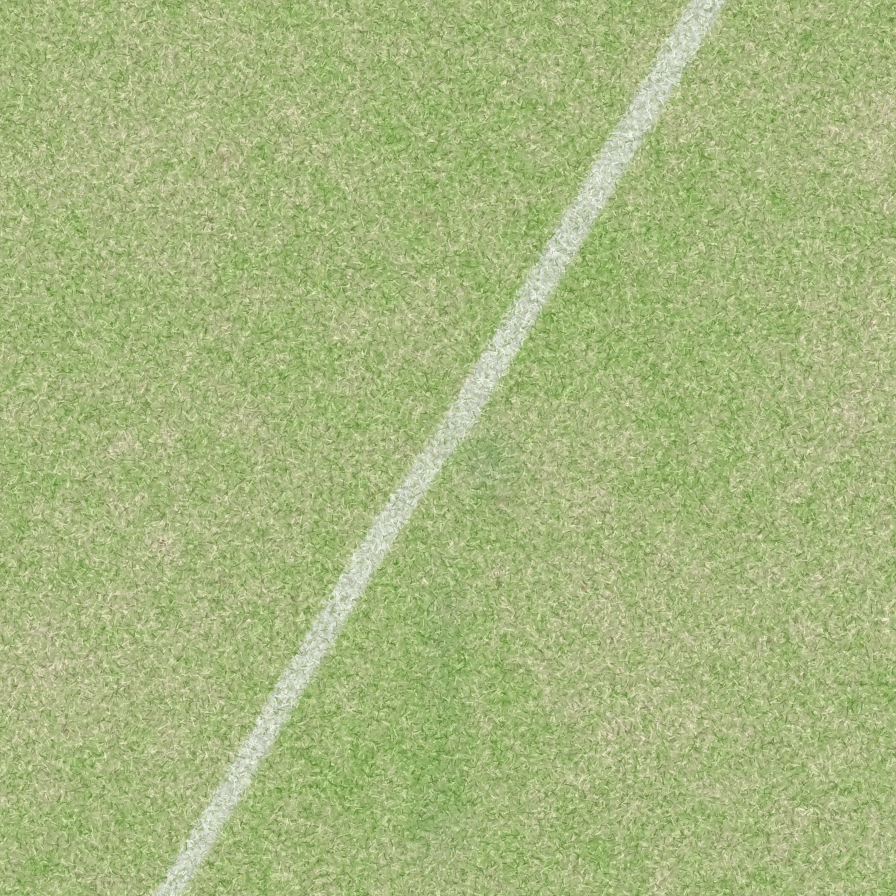
Give the GLSL for this texture, as a Shadertoy shader.

```glsl
// Worn, sunlit lawn crossed by a diagonal chalk line.
#define BLADE_CELLS 98.0
#define BLADE_LAYERS 6
#define BLADE_LENGTH 0.60
#define BLADE_WIDTH 0.085
#define BLADE_CONTRAST 0.47
#define GRAIN 0.15
#define DRY_BASE 0.46
#define GREEN vec3(0.570, 0.698, 0.400)
#define STRAW vec3(0.735, 0.735, 0.585)
#define SOIL vec3(0.510, 0.430, 0.310)
#define CHALK vec3(0.825, 0.845, 0.790)

vec3 hash3(vec2 p) {
    vec3 q = fract(p.xyx * vec3(0.1031, 0.1030, 0.0973));
    q += dot(q, q.yxz + 33.33);
    return fract((q.xxy + q.yzz) * q.zyx);
}

float gradientNoise(vec2 p) {
    vec2 i = floor(p), f = p - i;
    vec2 u = f * f * f * (f * (f * 6.0 - 15.0) + 10.0);
    vec2 e = vec2(0.0, 1.0);
    float a = dot(hash3(i).xy * 2.0 - 1.0, f);
    float b = dot(hash3(i + e.yx).xy * 2.0 - 1.0, f - e.yx);
    float c = dot(hash3(i + e.xy).xy * 2.0 - 1.0, f - e.xy);
    float d = dot(hash3(i + e.yy).xy * 2.0 - 1.0, f - e.yy);
    return mix(mix(a, b, u.x), mix(c, d, u.x), u.y);
}

float fbm(vec2 p) {
    float sum = 0.0, amp = 1.0;
    for (int i = 0; i < 4; i++) {
        sum += amp * gradientNoise(p);
        p = mat2(1.6, 1.2, -1.2, 1.6) * p + 17.3;
        amp *= 0.6;
    }
    return sum;
}

// Soft round spot
float spot(vec2 p, vec2 center, vec2 radius) {
    vec2 d = (p - center) / radius;
    return exp(-dot(d, d));
}

// Coverage of the slightly bent line, wider towards the top
float chalkLine(vec2 p, float softness) {
    float center = 0.187 + 0.592 * p.y + 0.012 * smoothstep(0.40, 0.54, p.y);
    float halfWidth = mix(0.0135, 0.0175, p.y);
    float d = abs(p.x - center) * 0.857 - halfWidth;
    return 1.0 - smoothstep(-softness, softness, d);
}

// Large worn and lush areas: x, y, radius, signed dryness
float wear(vec2 p) {
    vec4 areas[11] = vec4[11](
        vec4(0.17, 0.84, 0.11, 0.22), vec4(0.04, 0.27, 0.11, 0.24),
        vec4(0.17, 0.38, 0.09, 0.18), vec4(0.74, 0.23, 0.13, 0.28),
        vec4(0.98, 0.86, 0.07, 0.28), vec4(0.98, 0.57, 0.08, 0.24),
        vec4(0.64, 0.49, 0.07, 0.24), vec4(0.765, 0.865, 0.028, 0.40),
        vec4(0.47, 0.18, 0.12, -0.36), vec4(0.67, 0.65, 0.13, -0.24),
        vec4(0.50, 0.87, 0.10, -0.14));
    float sum = 0.0;
    for (int i = 0; i < 11; i++)
        sum += areas[i].w * spot(p, areas[i].xy, vec2(areas[i].z));
    return sum;
}

void mainImage(out vec4 fragColor, in vec2 fragCoord) {
    vec2 p = fragCoord / iResolution.xy;
    float pixel = 1.0 / iResolution.y;

    // Turf tint
    float dry = DRY_BASE + wear(p) + 0.26 * fbm(p * 7.0) + 0.55 * fbm(p * 29.0 + 9.0);
    dry = clamp(dry, 0.0, 1.1);
    vec3 turf = mix(GREEN, STRAW, dry);
    float grain = fbm(p * 150.0);
    turf += GRAIN * grain * vec3(1.0, 0.85, 1.05);

    // Bare soil flecks, mostly in dry turf
    float fleck = smoothstep(0.48, 0.85, fbm(p * 62.0 + 31.0) + 0.35 * (dry - 0.5));
    fleck += 0.6 * spot(p, vec2(0.252, 0.823), vec2(0.012, 0.007));
    fleck += 0.5 * spot(p, vec2(0.470, 0.760), vec2(0.016, 0.006));
    fleck += 0.5 * spot(p, vec2(0.562, 0.440), vec2(0.018, 0.006));
    fleck *= 0.7 + 0.9 * grain;
    turf = mix(turf, SOIL, clamp(fleck, 0.0, 1.0) * 0.65);

    // Cool shade beside the bend and down the lush strip
    float shade = 0.75 * spot(p, vec2(0.545, 0.487), vec2(0.030, 0.040))
                + 0.35 * spot(p, vec2(0.495, 0.280), vec2(0.025, 0.110))
                + 0.40 * spot(p, vec2(0.490, 0.080), vec2(0.035, 0.060));
    turf = mix(turf, vec3(0.51, 0.63, 0.44), shade * 0.6);

    // Chalk base with ragged edges and gaps
    vec2 ragged = p + 0.006 * vec2(grain, gradientNoise(p * 95.0 + 5.0));
    float faded = 1.0 - 0.25 * spot(p, vec2(0.490, 0.505), vec2(0.035));
    float gaps = smoothstep(-0.65, 0.15, grain);
    float chalk = chalkLine(ragged, 0.005) * mix(0.35, 0.9, gaps) * faded;
    vec3 color = mix(turf, CHALK + 0.15 * grain, chalk);

    // Scattered blades, dusted white wherever their root meets the line
    for (int layer = 0; layer < BLADE_LAYERS; layer++) {
        float k = float(layer);
        float cells = BLADE_CELLS + 12.0 * k;
        vec2 shift = vec2(0.37, 0.71) * k;
        vec2 q = p * cells + shift;
        for (int n = 0; n < 9; n++) {
            vec2 id = floor(q) + vec2(n % 3 - 1, n / 3 - 1);
            vec3 r = hash3(id + 137.0 * k);
            vec3 s = hash3(id + 137.0 * k + 61.7);
            vec2 root = id + r.xy;
            float angle = 6.28318 * r.z;
            vec2 along = vec2(cos(angle), sin(angle));
            vec2 d = q - root;
            float reach = BLADE_LENGTH * (0.25 + 0.75 * s.x * s.x);
            float t = dot(d, along);
            float bend = dot(d, vec2(-along.y, along.x)) - 0.25 * (s.z - 0.5) * t * t;
            float dist = length(vec2(max(abs(t) - reach, 0.0), bend));
            float soft = max(pixel * cells, 0.04) * 0.6;
            float cover = 1.0 - smoothstep(BLADE_WIDTH - soft * 0.5, BLADE_WIDTH + soft, dist);
            float tone = s.y - 0.5;
            vec3 blade = turf + BLADE_CONTRAST * tone * vec3(1.05, 0.85, 1.05);
            blade = mix(blade, vec3(0.72, 0.76, 0.42), 0.4 * step(0.9, s.z));
            float dust = chalkLine((root - shift) / cells + 0.005 * (s.zx - 0.5), 0.006);
            dust *= faded * mix(0.35, 0.95, step(0.2, s.z));
            blade = mix(blade, CHALK + 0.34 * tone, dust);
            color = mix(color, blade, cover * 0.66);
        }
    }
    fragColor = vec4(clamp(color, 0.0, 1.0), 1.0);
}
```
